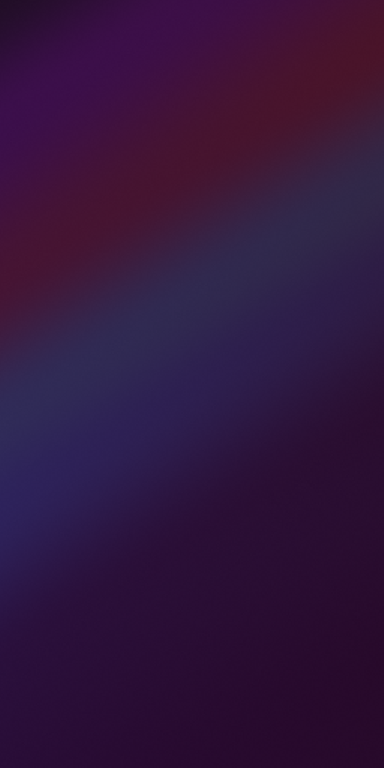
Reproduce this background procedurally as a WebGL 1 fragment shader.

```glsl
precision highp float;
// A dark diagonal gradient: near-black, violet, wine red, slate blue, indigo and plum.
// Bands are blended along one slanted axis, then tinted across the width
// and finished with a very faint grain.

uniform vec2 u_resolution;

// Sine-free hash, one value in 0..1 per cell
float hash(vec2 cell) {
  vec3 q = fract(vec3(cell.xyx) * 0.1031);
  q += dot(q, q.yzx + 33.33);
  return fract((q.x + q.y) * q.z);
}

// Colour along the slanted axis, from the top left corner downward
vec3 bandColor(float t) {
  vec3 color = vec3(0.125, 0.055, 0.135);
  color = mix(color, vec3(0.232, 0.058, 0.282), smoothstep(-0.03, 0.31, t));
  color = mix(color, vec3(0.272, 0.078, 0.188), smoothstep(0.32, 0.73, t));
  color = mix(color, vec3(0.188, 0.163, 0.318), smoothstep(0.73, 1.08, t));
  color = mix(color, vec3(0.178, 0.125, 0.322), smoothstep(1.09, 1.33, t));
  color = mix(color, vec3(0.165, 0.058, 0.215), smoothstep(1.31, 1.73, t));
  return mix(color, vec3(0.155, 0.038, 0.185), smoothstep(1.7, 2.4, t));
}

void main() {
  // x runs 0..1 rightward, y runs 0..2 downward
  vec2 uv = gl_FragCoord.xy / u_resolution;
  vec2 p = vec2(uv.x, 2.0 - 2.0 * uv.y);
  float slant = p.y + 0.61 * p.x;
  vec3 color = bandColor(slant);

  // The right side loses some blue, most of all beside the indigo band
  float indigo = exp(-pow((slant - 1.35) / 0.35, 2.0));
  float rightward = p.x - 0.4;
  color.b -= rightward * (0.03 + 0.06 * indigo);
  color.g -= rightward * 0.025 * indigo;

  // Wine red glow at the upper right
  vec2 glow = (p - vec2(1.0, 0.14)) / vec2(0.5, 0.3);
  color += vec3(0.014, 0.0, -0.008) * exp(-dot(glow, glow));

  // Grain
  color += 0.006 * (hash(floor(p * 256.0)) - 0.5);
  gl_FragColor = vec4(color, 1.0);
}
```
